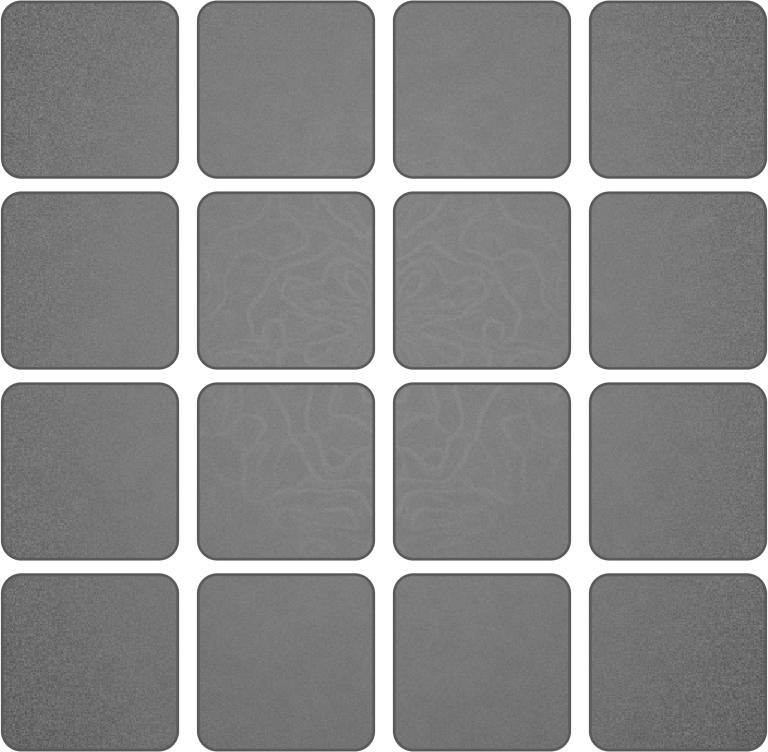
A Shadertoy shader for this pattern:

```glsl
// Four by four grid of grey rounded tiles with fine grain and a faint mirrored filigree
#define TILE_COUNT vec2(4.0, 4.0)
#define TILE_PITCH vec2(0.2552, 0.2486)
#define TILE_HALF 0.1160
#define CORNER_RADIUS 0.0265
#define RIM_WIDTH 0.0034
#define RIM_GREY 0.345
#define CENTRE_GREY 0.510
#define GRAIN_CELLS 512.0
#define LINE_HALF 0.0026
#define FILIGREE_GAIN 0.024

float hash(vec2 p) {
    vec3 q = fract(p.xyx * 0.1031);
    q += dot(q, q.yzx + 33.33);
    return fract((q.x + q.y) * q.z);
}

float valueNoise(vec2 p) {
    vec2 cell = floor(p), f = fract(p);
    f = f * f * f * (f * (f * 6.0 - 15.0) + 10.0);
    float low = mix(hash(cell), hash(cell + vec2(1, 0)), f.x);
    float high = mix(hash(cell + vec2(0, 1)), hash(cell + vec2(1, 1)), f.x);
    return mix(low, high, f.y);
}

float roundedBox(vec2 p, float halfSize, float radius) {
    vec2 q = abs(p) - halfSize + radius;
    return length(max(q, 0.0)) + min(max(q.x, q.y), 0.0) - radius;
}

// Soft line along the zero contour of a field, with even width
float contourLine(float field, float pixel) {
    float dist = abs(field) * pixel / max(fwidth(field), 1e-4);
    return 1.0 - smoothstep(LINE_HALF * 0.4, LINE_HALF + pixel, dist);
}

// Scalloped rings and curling strands, mirrored left to right
float filigree(vec2 p, float pixel) {
    vec2 m = vec2(abs(p.x), p.y - 0.06);
    float r = length(m), a = atan(m.x, m.y);
    float warp = valueNoise(m * 17.0 + 40.0) - 0.5;
    float curl = valueNoise(m * 34.0 + 70.0) - 0.5;
    float rings = sin(62.0 * r + 1.4 * sin(9.0 * a) + 7.0 * warp + 2.0 * curl);
    float strands = sin(11.0 * a + 9.0 * warp + 3.0 * curl);
    float lines = max(contourLine(rings, pixel), 0.6 * contourLine(strands, pixel));
    float reach = length((p - vec2(0.0, 0.03)) / vec2(0.34, 0.37));
    return lines * (1.0 - smoothstep(0.45, 1.0, reach)) * smoothstep(0.01, 0.05, r);
}

void mainImage(out vec4 fragColor, in vec2 fragCoord) {
    float pixel = 1.0 / iResolution.x;
    vec2 p = (fragCoord - 0.5 * iResolution.xy) * pixel;

    // Centred grid, limited to the tile count
    vec2 lastTile = 0.5 * (TILE_COUNT - 1.0);
    vec2 tile = clamp(floor(p / TILE_PITCH) + 0.5, -lastTile, lastTile);
    float d = roundedBox(p - tile * TILE_PITCH, TILE_HALF, CORNER_RADIUS);

    // One broad light across all tiles
    vec2 fromLight = p - vec2(0.0, 0.12);
    float grey = CENTRE_GREY - dot(fromLight * fromLight, vec2(0.24, 0.16));
    grey += 0.012 * (valueNoise(p * 45.0 + 90.0) - 0.5);
    grey += FILIGREE_GAIN * filigree(p, pixel);

    // Grain, coarser in contrast toward the outer sides
    vec2 grainCell = floor((p + 1.0) * GRAIN_CELLS);
    float grain = hash(grainCell) + hash(grainCell + 57.0) - 1.0;
    float outer = smoothstep(0.30, 0.62, length(p * vec2(1.0, 0.7)));
    grey += grain * mix(0.022, 0.075, outer);

    // Dark rim and white gaps
    float rim = smoothstep(-RIM_WIDTH - pixel, -RIM_WIDTH + pixel, d);
    grey = mix(grey, RIM_GREY, rim);
    float inside = 1.0 - smoothstep(-0.7 * pixel, 0.7 * pixel, d);
    fragColor = vec4(vec3(mix(1.0, grey, inside)), 1.0);
}
```
